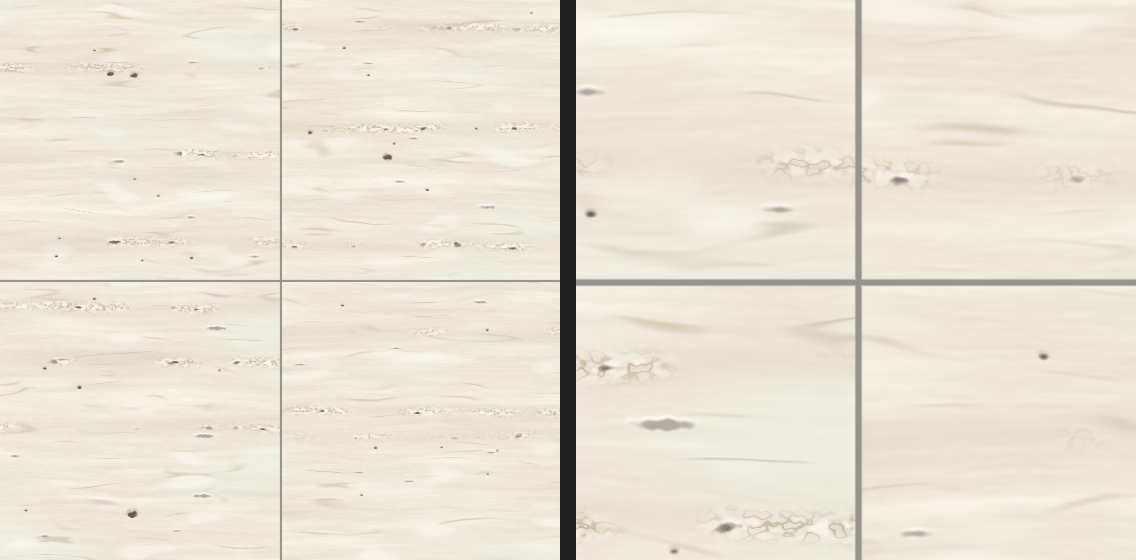
Left, the full canvas; right, a detail of the centre.
Write a three.js fragment shader that draws this texture.

```glsl
// Four cream travertine tiles with horizontal veins, pitted bands and thin grey joints.
#define JOINT_CENTRE vec2(0.5015, 0.4985)
#define JOINT_HALF 0.0019
#define JOINT_COLOR vec3(0.59, 0.58, 0.56)
#define TAN vec3(0.88, 0.83, 0.76)
#define PALE vec3(0.975, 0.957, 0.912)
#define COOL vec3(0.94, 0.945, 0.905)
#define RUST vec3(0.70, 0.62, 0.50)
#define PIT_COLOR vec3(0.36, 0.31, 0.28)
#define CHALK vec3(0.985, 0.975, 0.945)
#define EDGE 0.003
#define PITS 13
#define BANDS 3

varying vec2 vUv;

vec2 hash2(vec2 p) {
  p = vec2(dot(p, vec2(127.1, 311.7)), dot(p, vec2(269.5, 183.3)));
  return fract(sin(p) * 43758.5);
}

float corner(vec2 cell, vec2 offset, vec2 f) {
  return dot(hash2(cell + offset) * 2.0 - 1.0, f - offset);
}

float gradientNoise(vec2 p) {
  vec2 i = floor(p), f = fract(p);
  vec2 u = f * f * f * (f * (f * 6.0 - 15.0) + 10.0);
  return mix(mix(corner(i, vec2(0.0), f), corner(i, vec2(1.0, 0.0), f), u.x),
             mix(corner(i, vec2(0.0, 1.0), f), corner(i, vec2(1.0), f), u.x), u.y);
}

float fbm(vec2 p) {
  float sum = 0.0, amplitude = 0.5;
  for (int i = 0; i < 4; i++) {
    sum += amplitude * gradientNoise(p);
    p = p * 2.03 + vec2(13.7, 7.3);
    amplitude *= 0.5;
  }
  return sum;
}

// Soft coverage of a ragged ellipse
float blob(vec2 d, vec2 halfSize, float rough) {
  return 1.0 - smoothstep(-EDGE, EDGE, (length(d / halfSize) - 1.0 + rough) * halfSize.y);
}

// Layered sediment: broad beds, fine streaks, clouds and hairlines
vec3 sediment(vec2 p) {
  p.y += 0.025 * gradientNoise(p * vec2(2.5, 5.0)) + 0.004 * gradientNoise(p * vec2(14.0, 20.0));
  float tone = 0.66 + 0.9 * fbm(p * vec2(1.3, 10.0)) + 0.75 * fbm(p * vec2(3.0, 42.0))
             + 0.18 * gradientNoise(p * vec2(30.0, 150.0));
  vec3 color = mix(TAN, PALE, clamp(tone, 0.0, 1.1));
  color = mix(color, COOL, 0.6 * smoothstep(0.05, 0.45, gradientNoise(p * vec2(1.6, 4.0) + 31.0)));
  color = mix(color, CHALK, 0.6 * smoothstep(0.15, 0.45, gradientNoise(p * vec2(5.0, 17.0) + 57.0)));
  float hairline = 1.0 - smoothstep(0.0, 0.05, abs(gradientNoise(p * vec2(2.2, 19.0) + 83.0)));
  float broken = smoothstep(0.0, 0.35, gradientNoise(p * vec2(6.0, 14.0) + 11.0));
  return mix(color, RUST, 0.35 * hairline * broken);
}

// Horizontal band of crusty filling with a chain of small holes
vec3 pittedBand(vec3 color, vec2 q, vec2 p, vec2 seed) {
  vec2 place = hash2(seed);
  float dy = q.y - mix(0.08, 0.92, place.x) - 0.02 * gradientNoise(vec2(p.x * 4.0, place.y * 50.0));
  float patchy = smoothstep(-0.12, 0.2, gradientNoise(vec2(p.x * 5.0, place.y * 90.0)));
  color = mix(color, TAN, 0.4 * exp(-dy * dy / 0.0012));

  float crust = patchy * exp(-dy * dy / 0.00022);
  float crumb = gradientNoise(p * vec2(48.0, 75.0)) + 0.4 * gradientNoise(p * vec2(110.0, 150.0));
  color = mix(color, CHALK, 0.8 * crust * smoothstep(0.0, 0.2, crumb));
  float rim = 1.0 - smoothstep(0.02, 0.1, abs(crumb + 0.12));
  color = mix(color, RUST, 0.55 * crust * rim);

  float cell = floor(q.x * 9.0);
  vec2 h = hash2(seed + vec2(cell * 1.7, 4.1));
  vec2 d = vec2(q.x - (cell + mix(0.3, 0.7, h.x)) / 9.0, dy + 0.012 * (h.y - 0.5));
  float present = step(0.5, h.y) * patchy;
  vec2 size = mix(vec2(0.007, 0.003), vec2(0.018, 0.006), h.x * h.x);
  color = mix(color, CHALK, 0.8 * present * blob(d - vec2(0.004, 0.003), size * 1.6, crumb));
  return mix(color, PIT_COLOR, 0.85 * present * blob(d, size, 1.6 * crumb));
}

// Isolated dark pits and pale chips with a shaded lower lip
vec3 scatteredPits(vec3 color, vec2 q, vec2 p, vec2 seed) {
  float ragged = 0.8 * gradientNoise(p * 65.0);
  for (int i = 0; i < PITS; i++) {
    vec2 key = seed + vec2(float(i) * 3.1, 9.7);
    vec2 d = q - mix(vec2(0.04), vec2(0.96), hash2(key));
    vec2 h = hash2(key + 21.3);
    float halfHeight = mix(0.002, 0.011, pow(h.x, 5.0));
    float chip = step(0.55, h.y) * step(h.x, 0.8);
    vec2 size = halfHeight * mix(vec2(1.7, 1.0), vec2(6.0, 1.3), chip);
    float halo = blob(d - vec2(0.0, 0.004), size * 1.4, ragged);
    color = mix(color, mix(RUST, CHALK, chip), mix(0.35, 0.9, chip) * halo);
    color = mix(color, PIT_COLOR, mix(0.9, 0.45, chip) * blob(d, size, ragged * 1.3));
  }
  return color;
}

void main() {
  // Two by two tiles, each cut from a different part of the stone
  vec2 fromJoint = vUv - JOINT_CENTRE;
  vec2 tile = step(vec2(0.0), fromJoint);
  vec2 q = fromJoint * 2.0 + 1.0 - tile;
  vec2 seed = tile * vec2(5.3, 8.9) + 2.0;
  vec2 p = q + 40.0 * hash2(seed);

  vec3 color = sediment(p);
  for (int i = 0; i < BANDS; i++) {
    color = pittedBand(color, q, p, seed + float(i) * 6.7);
  }
  color = scatteredPits(color, q, p, seed);

  // Grey joint cross
  float gap = min(abs(fromJoint.x), abs(fromJoint.y));
  float joint = 1.0 - smoothstep(JOINT_HALF - 0.0008, JOINT_HALF + 0.0008, gap);
  gl_FragColor = vec4(mix(color, JOINT_COLOR, joint), 1.0);
}
```
